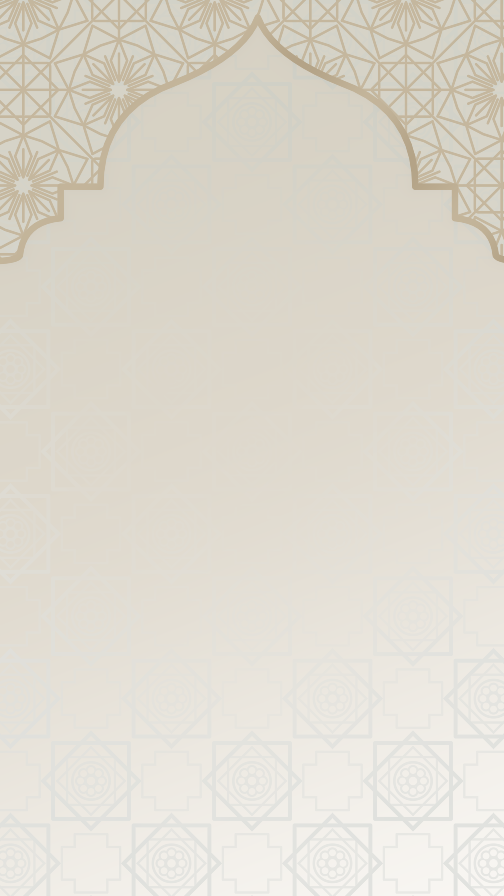
This background is drawn by a WebGL 2 fragment shader. Its source:

```glsl
#version 300 es
precision highp float;

uniform vec2 u_resolution;
out vec4 outColor;

// Layout, in units where the canvas is SPAN wide and y runs down from the top
const float SPAN = 432.0;
const float TAU = 6.2831853;
const vec2 TILE = vec2(69.0, 70.6);
const vec2 TILE_ORIGIN = vec2(216.0, 387.0);
const float ARCH_AXIS = 221.0;
const float ARCH_HALF_WIDTH = 2.8;
const vec2 ROSETTE_ORIGIN = vec2(102.0, 77.0);
const float ROSETTE_CELL = 82.0;
const float LATTICE_HALF_WIDTH = 1.1;
const vec2 FADE_CENTER = vec2(195.0, 365.0);
const vec2 FADE_RADII = vec2(290.0, 310.0);

// Palette
const vec3 SAND = vec3(0.843, 0.822, 0.770);
const vec3 CREAM = vec3(0.867, 0.843, 0.795);
const vec3 IVORY = vec3(0.978, 0.970, 0.957);
const vec3 SAGE = vec3(0.807, 0.813, 0.780);
const vec3 MIST = vec3(0.872, 0.878, 0.865);
const vec3 BRONZE = vec3(0.705, 0.640, 0.530);
const vec3 GOLD = vec3(0.765, 0.708, 0.605);

// Ogee arch as joined quadratic curves: (distance from axis, depth)
const int CURVES = 6;
const vec2 ARCH[13] = vec2[13](
  vec2(0, 15), vec2(13, 48), vec2(71, 71), vec2(135, 94), vec2(135, 160),
  vec2(152, 160), vec2(169, 160), vec2(169, 173), vec2(169, 187),
  vec2(201, 190), vec2(204, 219), vec2(207, 224), vec2(232, 224));

float stroke(float d, float halfWidth) {
  float px = SPAN / u_resolution.x;
  return 1.0 - smoothstep(halfWidth - 0.5 * px, halfWidth + 0.5 * px, abs(d));
}

float segment(vec2 p, vec2 a, vec2 b) {
  vec2 v = b - a;
  return length(p - a - v * clamp(dot(p - a, v) / dot(v, v), 0.0, 1.0));
}

float box(vec2 p, vec2 size) {
  vec2 d = abs(p) - size;
  return length(max(d, 0.0)) + min(max(d.x, d.y), 0.0);
}

float diamond(vec2 p, float vertex) {
  return (abs(p.x) + abs(p.y) - vertex) * 0.70711;
}

// Mirror the plane into one half of a radial sector
vec2 foldSectors(vec2 p, float count) {
  float sector = TAU / count;
  float a = atan(p.y, p.x);
  a = abs(a - sector * floor(a / sector + 0.5));
  return length(p) * vec2(cos(a), sin(a));
}

vec2 gradientAt(vec2 cell) {
  float a = TAU * fract(sin(dot(cell, vec2(127.1, 311.7))) * 4375.5);
  return vec2(cos(a), sin(a));
}

float gradientNoise(vec2 p) {
  vec2 i = floor(p), f = fract(p), u = f * f * (3.0 - 2.0 * f), e = vec2(1, 0);
  return mix(mix(dot(gradientAt(i), f), dot(gradientAt(i + e), f - e), u.x),
             mix(dot(gradientAt(i + e.yx), f - e.yx), dot(gradientAt(i + 1.0), f - 1.0), u.x), u.y);
}

// Checkerboard of eight-pointed stars and stepped crosses
float tilePattern(vec2 p) {
  vec2 g = (p - TILE_ORIGIN) / TILE;
  // Stars overlap their neighbours' cells, so use the nearest star by diagonal axes
  vec2 k = floor(vec2(g.x + g.y, g.x - g.y) * 0.5 + 0.5);
  vec2 q = (g - vec2(k.x + k.y, k.x - k.y)) * TILE;
  vec2 f = foldSectors(q, 8.0);
  float ink = max(stroke(box(q, vec2(32.5)), 1.7), stroke(diamond(q, 41.0), 1.7));
  ink = max(ink, 0.75 * max(stroke(box(q, vec2(20.5)), 1.0), stroke(diamond(q, 29.0), 1.0)));
  ink = max(ink, 0.8 * stroke(length(q) - 16.0, 1.1));
  ink = max(ink, 0.8 * stroke(length(f - vec2(9.0, 0.0)) - 3.8, 0.9));
  ink = max(ink, 0.8 * stroke(length(q) - 4.5, 0.9));
  vec2 h = floor(vec2(g.x + g.y, g.x - g.y) * 0.5);
  vec2 c = (g - vec2(h.x + h.y + 1.0, h.x - h.y)) * TILE;
  float plusShape = min(box(c, vec2(25.0, 14.0)), box(c, vec2(14.0, 25.0)));
  return max(ink, 0.65 * stroke(plusShape, 1.0));
}

// Interlaced rosettes with small squares where their cells meet
float lattice(vec2 p) {
  vec2 g = (p - ROSETTE_ORIGIN) / ROSETTE_CELL;
  vec2 k = floor(vec2(g.x + g.y, g.x - g.y) * 0.5 + 0.5);
  vec2 q = (g - vec2(k.x + k.y, k.x - k.y)) * ROSETTE_CELL;
  vec2 f = foldSectors(q, 8.0), n = foldSectors(q, 16.0);
  float d = min(segment(f, vec2(7, 0), vec2(25, 7)), segment(f, vec2(25, 7), vec2(43, 0)));
  d = min(d, segment(n, vec2(9, 0), vec2(31, 0)));
  d = min(d, segment(f, vec2(43, 0), vec2(38, 15.7)));
  d = min(d, segment(f, vec2(43, 0), vec2(55, 22.8)));
  d = min(d, abs(diamond(q, ROSETTE_CELL)));
  vec2 c = abs(q);
  c = (c.x > c.y ? c : c.yx) - vec2(ROSETTE_CELL, 0.0);
  d = min(d, min(abs(box(c, vec2(20.0)) - 3.0), abs(diamond(c, 30.0))));
  d = min(d, segment(c, vec2(-39, 0), vec2(0)));
  return stroke(d, LATTICE_HALF_WIDTH);
}

// x: distance to the arch line, y: signed height above it
vec2 archDistance(vec2 p) {
  vec2 q = vec2(abs(p.x - ARCH_AXIS), p.y);
  float nearest = 1e4, above = -1.0;
  for (int i = 0; i < CURVES; i++) {
    vec2 a = ARCH[2 * i], m = ARCH[2 * i + 1], b = ARCH[2 * i + 2], last = a;
    for (int j = 1; j <= 10; j++) {
      float t = float(j) / 10.0;
      vec2 next = mix(mix(a, m, t), mix(m, b, t), t);
      nearest = min(nearest, segment(q, last, next));
      if (q.x >= last.x && q.x < next.x)
        above = mix(last.y, next.y, (q.x - last.x) / (next.x - last.x)) - q.y;
      last = next;
    }
  }
  return vec2(nearest, above);
}

void main() {
  vec2 p = vec2(gl_FragCoord.x, u_resolution.y - gl_FragCoord.y) * SPAN / u_resolution.x;
  vec2 uv = gl_FragCoord.xy / u_resolution;

  // Paper, brightest at the lower right
  float light = 1.0 - uv.y + 0.22 * (uv.x - 0.5);
  vec3 color = mix(SAND, CREAM, smoothstep(0.1, 0.5, light));
  color = mix(color, IVORY, smoothstep(0.4, 1.2, light));

  // Tiles wear away towards the middle
  vec2 arch = archDistance(p);
  float fade = smoothstep(0.2, 1.25, length((p - FADE_CENTER) / FADE_RADII));
  fade = clamp(0.12 + 0.75 * fade + 0.15 * gradientNoise(p / 45.0), 0.0, 1.0);
  vec3 tileColor = mix(SAGE, MIST, smoothstep(0.1, 0.55, 1.0 - uv.y));
  color = mix(color, tileColor, tilePattern(p) * fade);

  // Spandrel lattice and arch rim
  float spandrel = step(0.0, arch.y);
  color = mix(color, vec3(0.835, 0.835, 0.795), 0.45 * spandrel);
  color = mix(color, GOLD, 0.92 * lattice(p) * spandrel);
  color *= 1.0 - 0.025 * exp(-arch.x / 5.0) * (1.0 - spandrel);
  vec3 rim = mix(BRONZE, GOLD, 0.5 + 0.5 * sin((p.x + p.y) * 0.035));
  color = mix(color, rim, stroke(arch.x, ARCH_HALF_WIDTH));
  outColor = vec4(color, 1.0);
}
```
